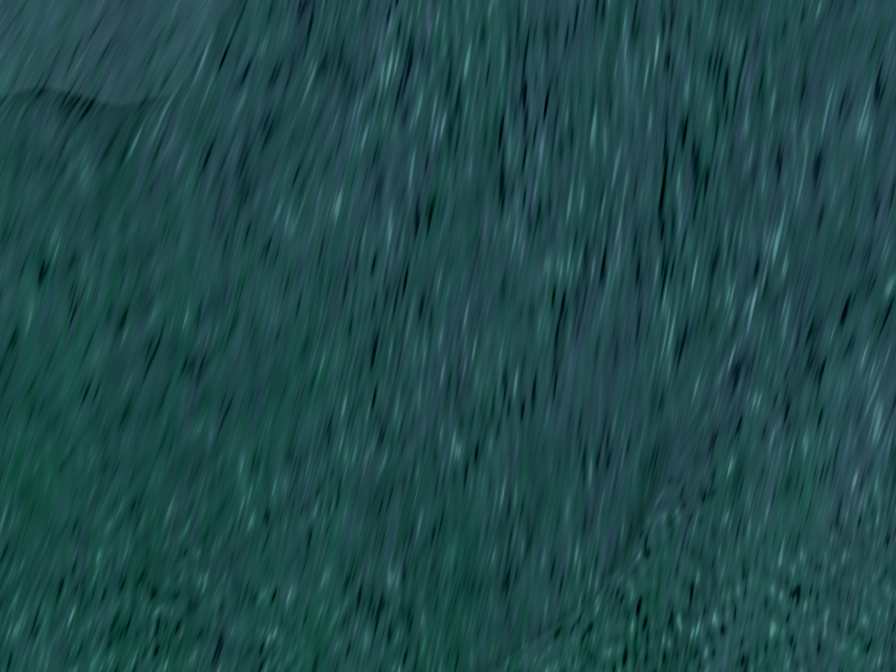
A WebGL 1 fragment shader for this texture:

```glsl
precision highp float;
// Deep teal fibrous surface: slanted brushed streaks with soft folds.

uniform vec2 u_resolution;

#define FINE_SCALE 245.0
#define COARSE_SCALE 100.0
#define STREAK_LENGTH 0.1
#define SHORT_LENGTH 0.044
#define LEAN 1.25
#define CONTRAST 0.44
#define TINT 0.13
#define BAND 0.05
#define GREEN_TEAL vec3(0.100, 0.284, 0.268)
#define BLUE_TEAL vec3(0.140, 0.284, 0.308)
#define SLATE vec3(0.180, 0.328, 0.350)

const int TAPS = 26;

vec2 hash2(vec2 cell) {
  return fract(sin(vec2(dot(cell, vec2(127.1, 311.7)),
                        dot(cell, vec2(269.5, 183.3)))) * 43758.5453);
}

// Two independent channels of value noise, centred on zero.
vec2 noise2(vec2 p) {
  vec2 cell = floor(p);
  vec2 f = fract(p);
  f = f * f * (3.0 - 2.0 * f);
  vec2 low = mix(hash2(cell), hash2(cell + vec2(1.0, 0.0)), f.x);
  vec2 high = mix(hash2(cell + vec2(0.0, 1.0)), hash2(cell + 1.0), f.x);
  return mix(low, high, f.y) - 0.5;
}

// Smears noise along a direction; x is tone, y is tint.
vec2 streaks(vec2 p, vec2 direction, float len) {
  vec2 sum = vec2(0.0);
  float total = 0.0;
  for (int i = 0; i < TAPS; i++) {
    float t = (float(i) + 0.5) / float(TAPS) - 0.5;
    float weight = 0.5 + 0.5 * cos(6.2832 * t);
    vec2 q = p + direction * t * len;
    sum += weight * (noise2(q * FINE_SCALE)
                     + 0.45 * noise2(q * COARSE_SCALE + 37.0));
    total += weight;
  }
  return sum / total * sqrt(len / STREAK_LENGTH);
}

void main() {
  vec2 p = gl_FragCoord.xy / u_resolution.y;
  vec2 broad = noise2(p * 2.6 + 5.0);
  vec2 patches = noise2(p * 7.0 + 11.0);
  vec2 spots = noise2(p * vec2(17.0, 12.0) + 23.0);

  // Upper left flap, bounded below by a wavy hem.
  float hem = 0.855 + 0.008 * sin(p.x * 25.0) + 0.012 * spots.x
            + 0.17 * smoothstep(0.25, 0.38, p.x);
  float hemDistance = p.y - hem;
  float flap = smoothstep(-0.005, 0.008, hemDistance);
  float hemShade = (1.0 - flap) * exp(min(hemDistance, 0.0) * 28.0)
                 * (1.0 - smoothstep(0.2, 0.32, p.x));

  // Curved fold climbing through the lower right.
  float foldDistance = p.x - 0.72 - 0.36 * (1.0 - exp(-5.0 * p.y))
                     + 0.015 * patches.y;
  float foldFade = 1.0 - smoothstep(0.25, 0.65, p.y);
  float fold = smoothstep(-0.005, 0.01, foldDistance) * foldFade;
  float foldRim = fold * exp(-max(foldDistance, 0.0) * 16.0);

  // Flow leans right, steepest right of centre.
  float steep = exp(-pow((p.x - 0.88) / 0.38, 2.0));
  float angle = LEAN - 0.04 + 0.19 * steep + 0.12 * broad.x + 0.1 * patches.x;
  angle -= 0.13 * flap + 0.25 * foldRim + 0.3 * hemShade;
  vec2 direction = vec2(cos(angle), sin(angle));

  // Grain is shorter near the bottom, beside the folds and in loose patches.
  float shortness = 0.7 * (1.0 - smoothstep(0.05, 0.42, p.y + 0.3 * patches.y))
                  * (1.0 - 0.8 * steep * (1.0 - fold));
  shortness += 0.7 * foldRim + 0.3 * fold + 0.8 * max(spots.y, 0.0);
  float len = mix(STREAK_LENGTH, SHORT_LENGTH, clamp(shortness, 0.0, 1.0));
  vec2 streak = streaks(p, direction, len);

  // Wide soft bands drawn out along the mean flow.
  vec2 along = vec2(p.x - 0.25 * p.y, p.y);
  vec2 band = noise2(along * vec2(38.0, 7.0) + 51.0)
            + 0.6 * noise2(along * vec2(15.0, 4.0) + 71.0);

  // Green lower left drifts to blue upper right.
  float blueness = smoothstep(0.1, 1.3, 0.55 * p.x + 0.7 * p.y + 0.5 * broad.y);
  vec3 color = mix(GREEN_TEAL, BLUE_TEAL, blueness);
  color = mix(color, SLATE, 0.85 * flap);
  color += vec3(0.014, 0.016, 0.016) * fold;
  color += 0.015 * patches.x;
  color += BAND * (band.x * vec3(0.5, 0.9, 0.8) + band.y * vec3(0.7, -0.1, 0.6));
  color *= 1.0 - 0.12 * hemShade;
  color *= 1.0 - 0.14 * foldFade * exp(-abs(foldDistance + 0.008) * 70.0);

  // Strong streaks are sharpened, and contrast comes and goes.
  float tone = streak.x * (0.75 + 45.0 * min(streak.x * streak.x, 0.03));
  float strength = CONTRAST * (1.0 - 0.35 * flap) * (1.0 + 0.9 * spots.x);
  color += strength * tone * vec3(0.8, 1.0, 1.0);
  color += TINT * streak.y * vec3(0.9, 0.0, 1.1);
  gl_FragColor = vec4(clamp(color, 0.0, 1.0), 1.0);
}
```
